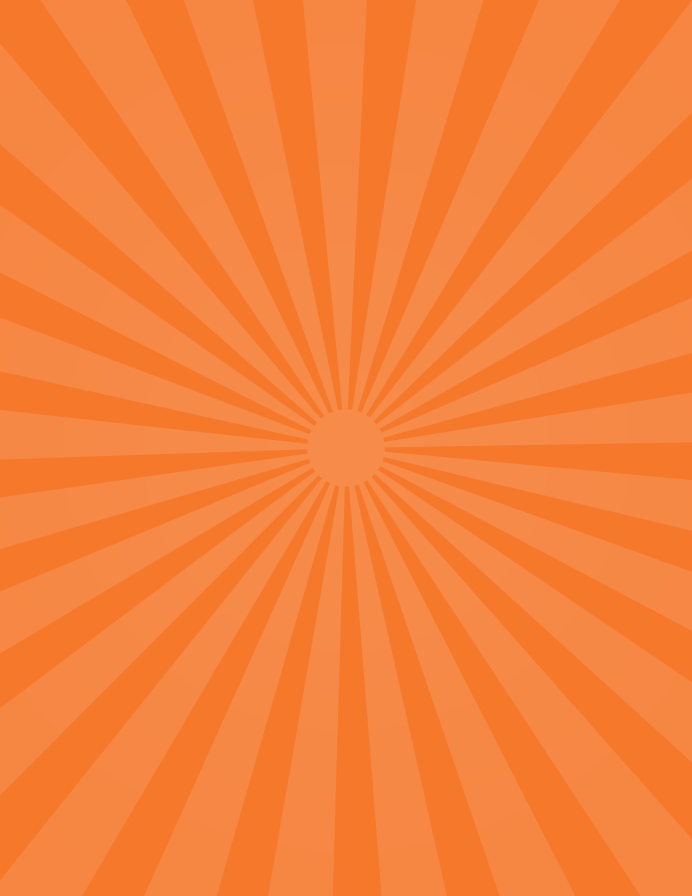
Give the GLSL for this background, as a Shadertoy shader.

```glsl
// Orange sunburst: 25 darker rays fanning out around a plain central disc.

const float TAU = 6.2831853;
const float RAY_COUNT = 25.0;

// Signed distance to the nearest ray, negative inside it.
float rayDistance(vec2 p) {
    float clockwise = atan(p.x, p.y);
    float turn = (clockwise - radians(5.78)) / TAU * RAY_COUNT;
    float fromAxis = abs(fract(turn + 0.5) - 0.5) * TAU / RAY_COUNT;
    return length(p) * sin(fromAxis - radians(3.12));
}

void mainImage(out vec4 fragColor, in vec2 fragCoord) {
    // Centred coordinates, one unit per canvas height
    vec2 p = (fragCoord - 0.5 * iResolution.xy) / iResolution.y;
    float pixel = 1.0 / iResolution.y;
    float radius = length(p);

    // Pale ground, very slightly brighter towards the middle
    vec3 pale = mix(vec3(0.965, 0.545, 0.290), vec3(0.965, 0.527, 0.260),
                    smoothstep(0.0, 0.6, radius));
    vec3 deep = vec3(0.965, 0.470, 0.170);

    // Rays, cut away by the disc
    float shape = max(rayDistance(p), 0.0432 - radius);
    float coverage = clamp(0.5 - shape / pixel, 0.0, 1.0);

    fragColor = vec4(mix(pale, deep, coverage), 1.0);
}
```
